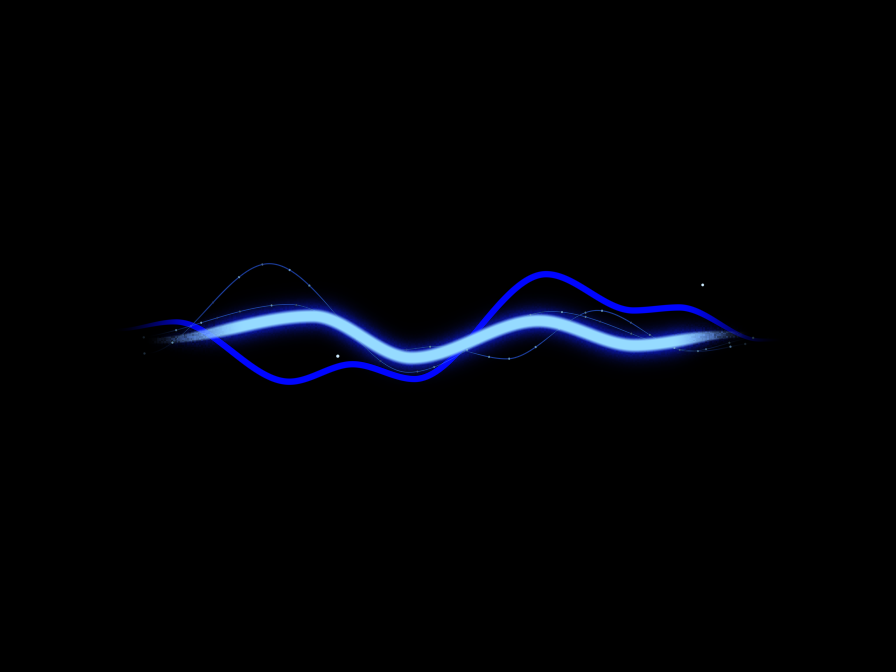
Write a WebGL 2 fragment shader that draws this background.

```glsl
#version 300 es
precision highp float;
// A glowing electric ribbon with a blue companion wave and two fine threads on black.
// Each wave is a chain of eased rises and falls; colour comes from the distance to it.
// Beads on the threads and grain in the fading tips come from a sine hash.

uniform vec2 u_resolution;
out vec4 outColor;

const int RIBBON = 0;
const int WAVE = 1;
const int HIGH_THREAD = 2;
const int LOW_THREAD = 3;

const vec3 CORE_COLOR = vec3(0.59, 0.86, 1.0);
const vec3 GLOW_COLOR = vec3(0.06, 0.13, 1.0);
const vec3 WAVE_COLOR = vec3(0.0, 0.02, 1.0);
const vec3 THREAD_COLOR = vec3(0.15, 0.33, 0.85);
const vec3 BEAD_COLOR = vec3(0.5, 0.75, 1.0);

float hash(vec2 p) {
    return fract(sin(dot(p, vec2(12.9898, 78.233))) * 43758.5453);
}

// Eased change of height between two positions.
float ease(float x, float from, float to, float height) {
    return height * smoothstep(from, to, x);
}

// Height of one curve at x.
float curve(int id, float x) {
    if (id == RIBBON)
        return -0.007 + ease(x, -0.441, -0.201, 0.0365) + ease(x, -0.201, -0.054, -0.062)
            + ease(x, -0.054, 0.135, 0.055) + ease(x, 0.135, 0.278, -0.0365)
            + ease(x, 0.278, 0.42, 0.016);
    if (id == WAVE)
        return 0.009 + ease(x, -0.493, -0.406, 0.012) + ease(x, -0.406, -0.236, -0.089)
            + ease(x, -0.236, -0.142, 0.026) + ease(x, -0.142, -0.05, -0.022)
            + ease(x, -0.05, 0.146, 0.156) + ease(x, 0.146, 0.276, -0.054)
            + ease(x, 0.276, 0.344, 0.0045) + ease(x, 0.344, 0.465, -0.0485);
    if (id == HIGH_THREAD)
        return -0.026 + ease(x, -0.45, -0.266, 0.1336) + ease(x, -0.266, -0.059, -0.1616)
            + ease(x, -0.059, 0.153, 0.0905) + ease(x, 0.153, 0.375, -0.059)
            + ease(x, 0.375, 0.46, 0.012);
    return -0.005 + ease(x, -0.49, -0.236, 0.052) + ease(x, -0.236, -0.075, -0.068)
        + ease(x, -0.075, -0.016, 0.0055) + ease(x, -0.016, 0.087, -0.0185)
        + ease(x, 0.087, 0.222, 0.072) + ease(x, 0.222, 0.36, -0.0606)
        + ease(x, 0.36, 0.46, 0.02);
}

// Vertical gap corrected by the slope.
float curveDistance(int id, vec2 p) {
    float h = 0.001;
    float slope = (curve(id, p.x + h) - curve(id, p.x - h)) / (2.0 * h);
    return abs(p.y - curve(id, p.x)) / sqrt(1.0 + slope * slope);
}

// One inside the span, easing to zero at both tips.
float taper(float x, vec2 left, vec2 right) {
    return smoothstep(left.x, left.y, x) * (1.0 - smoothstep(right.x, right.y, x));
}

float stroke(float d, float halfWidth, float aa) {
    return 1.0 - smoothstep(halfWidth - 0.5 * aa, halfWidth + 0.5 * aa, d);
}

// Jittered beads, one per cell along a thread.
float beads(int id, vec2 p, float spacing, float aa) {
    float cell = floor(p.x / spacing);
    float seed = hash(vec2(cell, float(id)));
    float beadX = (cell + 0.2 + 0.6 * seed) * spacing;
    vec2 center = vec2(beadX, curve(id, beadX));
    return stroke(length(p - center), 0.0016, aa) * (0.35 + 0.65 * fract(seed * 7.0));
}

vec3 thread(int id, vec2 p, float aa) {
    float line = stroke(curveDistance(id, p), 0.0008, aa) * taper(p.x, vec2(-0.45, -0.34), vec2(0.3, 0.46));
    float dots = beads(id, p, 0.036, aa) * taper(p.x, vec2(-0.47, -0.42), vec2(0.42, 0.48));
    return max(THREAD_COLOR * line * 0.75, BEAD_COLOR * dots * 0.8);
}

void main() {
    vec2 p = (gl_FragCoord.xy - 0.5 * u_resolution) / u_resolution.y;
    float aa = 1.5 / u_resolution.y;

    // Companion wave
    float waveFade = taper(p.x, vec2(-0.5, -0.35), vec2(0.34, 0.5));
    float wave = stroke(curveDistance(WAVE, p), mix(0.002, 0.0047, waveFade), aa);
    vec3 color = WAVE_COLOR * wave * waveFade;

    // Fine threads
    color = max(color, thread(HIGH_THREAD, p, aa));
    color = max(color, thread(LOW_THREAD, p, aa));

    // Ribbon halo and bright core, grainy towards the tips
    float d = curveDistance(RIBBON, p);
    float fade = taper(p.x, vec2(-0.45, -0.3), vec2(0.33, 0.45));
    float grain = hash(floor(p * 384.0));
    float texture1 = mix(0.4 + 0.9 * grain, 0.92 + 0.16 * grain, fade);
    float halo = exp(-pow(d / mix(0.008, 0.0165, fade), 1.6)) * fade * texture1;
    color = max(color, GLOW_COLOR * halo);
    float width = mix(0.45, 1.0, fade);
    float core = 1.0 - smoothstep(0.0055 * width, 0.0125 * width, d);
    color = mix(color, CORE_COLOR, core * min(1.0, fade * mix(texture1, 1.0, fade)));

    // Loose sparks
    float sparks = stroke(length(p - vec2(0.379, 0.076)), 0.002, aa)
        + stroke(length(p - vec2(-0.164, -0.03)), 0.0023, aa);
    color = max(color, vec3(0.8, 0.92, 1.0) * sparks);

    outColor = vec4(min(color, 1.0), 1.0);
}
```
